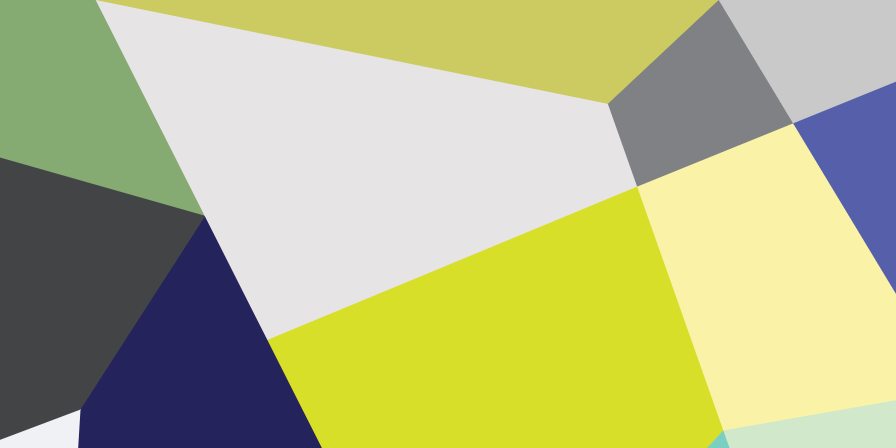
Give the GLSL for this background, as a Shadertoy shader.

```glsl
// Flat mosaic of angular colour panels split by straight seams.

#define EDGE_PIXELS 1.0               // seam smoothing width
#define CANVAS_SPAN vec2(2.0, 1.0)    // extent of the layout units

// Panel colours
const vec3 GREEN  = vec3(0.522, 0.667, 0.447);
const vec3 COAL   = vec3(0.263, 0.267, 0.271);
const vec3 NAVY   = vec3(0.145, 0.137, 0.361);
const vec3 FROST  = vec3(0.937, 0.945, 0.957);
const vec3 PEARL  = vec3(0.902, 0.894, 0.898);
const vec3 OLIVE  = vec3(0.800, 0.796, 0.380);
const vec3 SLATE  = vec3(0.502, 0.506, 0.518);
const vec3 SILVER = vec3(0.788, 0.788, 0.788);
const vec3 LIME   = vec3(0.843, 0.875, 0.157);
const vec3 CREAM  = vec3(0.980, 0.953, 0.655);
const vec3 MINT   = vec3(0.820, 0.910, 0.792);
const vec3 TEAL   = vec3(0.478, 0.810, 0.765);
const vec3 BLUE   = vec3(0.337, 0.373, 0.667);

// Corners shared by several seams
const vec2 FAULT_TOP  = vec2(0.2135, 1.0);
const vec2 FAULT_MID  = vec2(0.4583, 0.5182);
const vec2 FAULT_BASE = vec2(0.7185, 0.0);
const vec2 COAL_TIP   = vec2(0.1797, 0.0859);
const vec2 OLIVE_TIP  = vec2(1.3568, 0.7682);
const vec2 SLATE_TOP  = vec2(1.6042, 1.0);
const vec2 RIDGE_BEND = vec2(1.4219, 0.5833);
const vec2 MINT_TIP   = vec2(1.6146, 0.0391);

// Smoothed coverage of the half-plane to the left of the ray a -> b
float leftOf(vec2 p, vec2 a, vec2 b) {
    vec2 along = normalize(b - a);
    vec2 normal = vec2(-along.y, along.x);
    float pixel = CANVAS_SPAN.y / iResolution.y;
    return clamp(dot(p - a, normal) / (pixel * EDGE_PIXELS) + 0.5, 0.0, 1.0);
}

// Panels west of the long fault
vec3 westPanels(vec2 p) {
    vec3 color = mix(COAL, NAVY, leftOf(p, FAULT_MID, COAL_TIP));
    float frost = min(leftOf(p, COAL_TIP, vec2(0.0, 0.0182)),
                      leftOf(p, vec2(0.1745, 0.0), COAL_TIP));
    color = mix(color, FROST, frost);
    return mix(color, GREEN, leftOf(p, vec2(0.0, 0.6484), FAULT_MID));
}

// Panels east of the fault, divided by a slightly bent ridge
vec3 eastPanels(vec2 p) {
    float eastOfSpine = leftOf(p, OLIVE_TIP, MINT_TIP);
    float eastOfSlope = leftOf(p, SLATE_TOP, vec2(2.0, 0.3438));

    // Above the ridge
    vec3 upper = mix(PEARL, SLATE, eastOfSpine);
    float olive = min(leftOf(p, FAULT_TOP, OLIVE_TIP),
                      leftOf(p, OLIVE_TIP, SLATE_TOP));
    upper = mix(upper, OLIVE, olive);
    upper = mix(upper, SILVER, eastOfSlope);

    // Below the ridge
    vec3 nearSide = mix(LIME, TEAL, leftOf(p, MINT_TIP, vec2(1.5781, 0.0)));
    vec3 farSide = mix(CREAM, MINT, leftOf(p, vec2(2.0, 0.1068), MINT_TIP));
    vec3 lower = mix(nearSide, farSide, eastOfSpine);
    lower = mix(lower, BLUE, eastOfSlope);

    float aboveRidge = max(leftOf(p, vec2(0.5990, 0.2422), RIDGE_BEND),
                           leftOf(p, RIDGE_BEND, vec2(2.0, 0.8177)));
    return mix(lower, upper, aboveRidge);
}

void mainImage(out vec4 fragColor, in vec2 fragCoord) {
    vec2 p = fragCoord / iResolution.xy * CANVAS_SPAN;
    float eastOfFault = leftOf(p, FAULT_TOP, FAULT_BASE);
    fragColor = vec4(mix(westPanels(p), eastPanels(p), eastOfFault), 1.0);
}
```
